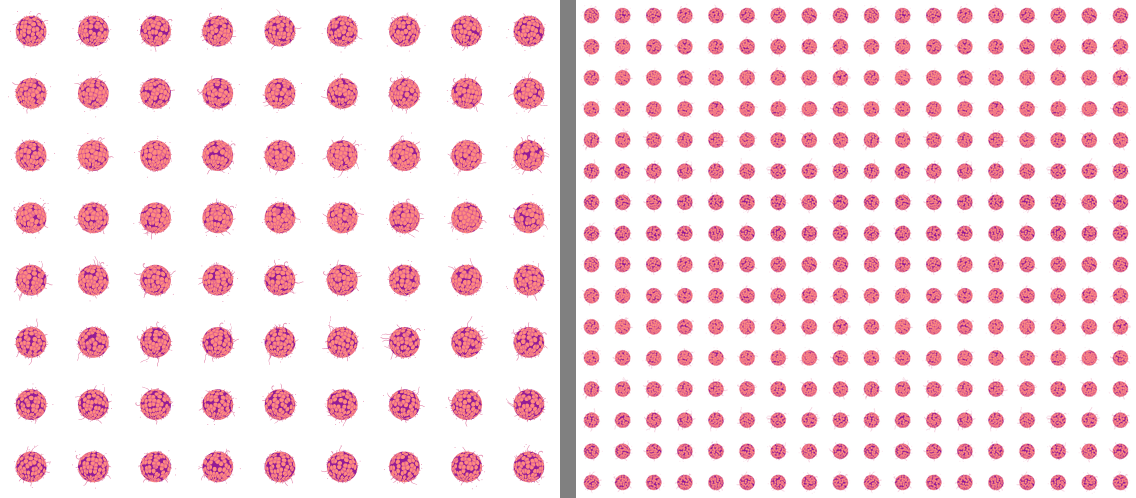
Left: one tile. Right: repeated 2 by 2.
Reproduce this pattern procedurally as a Shadertoy shader.

```glsl
// A 9 by 8 grid of small mottled balls on white, each with fuzzy stray threads.
// Cellular noise on tilted latitude and longitude makes the patches and dark
// knots; hashed hairs, loops and specks around the rim differ on every ball.

#define GRID vec2(9.0, 8.0)
#define RADIUS 0.247
#define ROLL 0.2
#define TILT 0.4
#define PATCHES 20.0
#define KNOT_LEVEL 0.57
#define THREAD 0.004
#define HAIRS 14
#define SALMON vec3(1.0, 0.55, 0.49)
#define PINK vec3(0.90, 0.41, 0.55)
#define PURPLE vec3(0.58, 0.11, 0.59)

const float TAU = 6.2831853;

vec2 hash2(vec2 p) {
    vec3 h = fract(p.xyx * vec3(0.1031, 0.1030, 0.0973));
    h += dot(h, h.yzx + 33.33);
    return fract((h.xx + h.yz) * h.zy);
}

vec2 rotate(vec2 p, float a) {
    float c = cos(a), s = sin(a);
    return vec2(c * p.x - s * p.y, s * p.x + c * p.y);
}

// Nearest and second nearest feature distances, wrapping in longitude
vec2 cellular(vec2 p, float seed) {
    vec2 base = floor(p), nearest = vec2(9.0);
    for (int y = -1; y <= 1; y++)
    for (int x = -1; x <= 1; x++) {
        vec2 cell = base + vec2(x, y);
        vec2 key = vec2(mod(cell.x, PATCHES) + seed, cell.y + 40.0 + seed * 0.37);
        float d = length(cell + 0.1 + 0.8 * hash2(key) - p);
        nearest = d < nearest.x ? vec2(d, nearest.x) : vec2(nearest.x, min(nearest.y, d));
    }
    return nearest;
}

// Surface of one ball; p is in units of its radius
vec3 ballColour(vec2 p, float seed, float darkness) {
    vec3 n = vec3(rotate(p, ROLL), sqrt(max(0.0, 1.0 - dot(p, p))));
    n.yz = rotate(n.yz, TILT);
    float latitude = asin(clamp(n.y, -1.0, 1.0));
    float longitude = atan(n.x, n.z);
    vec2 f = cellular(vec2(longitude, latitude) * PATCHES / TAU, seed);
    float patchMask = smoothstep(0.19, 0.33, f.y - f.x);
    float belt = exp(-20.0 * (latitude + 0.3) * (latitude + 0.3));
    float cluster = 0.04 * sin(4.0 * n.x + seed) * sin(5.0 * n.y + seed * 1.7);
    float level = KNOT_LEVEL - cluster - darkness * (0.03 + 0.05 * belt);
    float knot = smoothstep(level - 0.04, level + 0.04, f.x);
    return mix(mix(PINK, SALMON, patchMask), PURPLE, knot);
}

// Signed distance to the hairs, specks and loop around one ball
float fuzz(vec2 p, float seed, float hairiness) {
    float d = 1.0;
    for (int k = 0; k < HAIRS; k++) {
        vec2 a = hash2(vec2(float(k) * 7.3 + 3.0, seed));
        vec2 b = hash2(vec2(float(k) * 5.1 + 150.0, seed + 9.0));
        vec2 q = rotate(p, -a.x * TAU);
        float h = q.x - RADIUS;
        float reach = hairiness * (0.012 + 0.09 * pow(a.y, 5.0));
        float bend = (b.x - 0.5) * (h + 9.0 * h * h) + 0.006 * sin(h * 60.0 + b.y * TAU);
        float hair = max(abs(q.y - bend) - THREAD, max(h - reach, -h - 0.02));
        vec2 speckPos = rotate(vec2(RADIUS + 0.008 + 0.13 * pow(b.y, 6.0), 0.0), b.x * TAU);
        float speck = length(p - speckPos) - 1.4 * THREAD;
        d = min(d, min(hair, speck));
    }
    // An open loop on some balls, mostly over the upper half
    vec2 c = hash2(vec2(seed, 311.0));
    if (c.x < 0.4) {
        vec2 q = rotate(p, -(0.05 + 0.5 * c.y) * TAU);
        q -= vec2(RADIUS + 0.02 + 0.06 * c.x, 0.0);
        float ring = abs(length(q * vec2(0.8, 1.0)) - 0.03) - THREAD;
        d = min(d, max(ring, -0.015 - q.y));
    }
    return d;
}

vec3 pattern(vec2 uv, float pixel, float aspect) {
    vec2 id = floor(uv * GRID);
    vec2 p = (fract(uv * GRID) - 0.5) * vec2(aspect, 1.0);
    vec3 colour = vec3(1.0);
    float r = length(p);
    if (r > 0.49) return colour;

    float seed = id.x * 17.0 + id.y * 191.0 + 5.0;
    float darkness = cos(TAU * (id.y - 0.5) / GRID.y);
    float hairiness = 1.0 + 0.7 * exp(-(id.y - 2.0) * (id.y - 2.0));
    float thread = clamp(0.5 - fuzz(p, seed, hairiness) / pixel, 0.0, 1.0);
    colour = mix(colour, mix(PINK, PURPLE, 0.15), thread);

    float disc = clamp(0.5 - (r - RADIUS) / pixel, 0.0, 1.0);
    if (disc > 0.0)
        colour = mix(colour, ballColour(p / RADIUS, seed, darkness), disc);
    return colour;
}

void mainImage(out vec4 fragColor, in vec2 fragCoord) {
    vec2 cellSize = iResolution.xy / GRID;
    vec3 sum = vec3(0.0);
    // Four samples per pixel
    for (int i = 0; i < 4; i++) {
        vec2 offset = vec2(i % 2, i / 2) * 0.5 - 0.25;
        sum += pattern((fragCoord + offset) / iResolution.xy, 0.6 / cellSize.y, cellSize.x / cellSize.y);
    }
    fragColor = vec4(sum / 4.0, 1.0);
}
```
